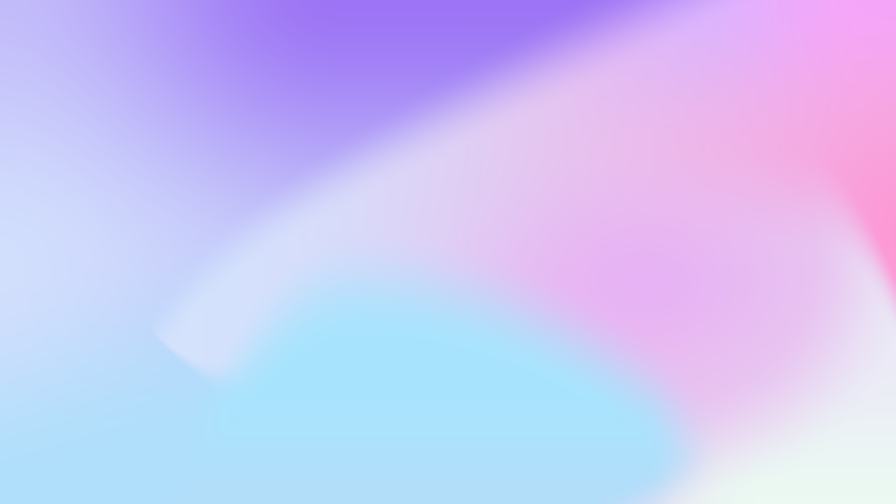
This background is drawn by a Shadertoy shader. Its source:

```glsl
// Soft pastel gradient: violet sky, a pale-to-pink ribbon, a cyan pool and a white corner.

// Soft step: 1 where d is well below zero, 0 well above, blurred over +-width.
float below(float d, float width) {
    return 1.0 - smoothstep(-width, width, d);
}

// Elliptical gaussian glow.
float glow(vec2 p, vec2 centre, vec2 radius) {
    vec2 q = (p - centre) / radius;
    return exp(-dot(q, q));
}

// Violet at the top, fading down and to the left, with blue along the floor.
vec3 skyColour(vec2 p) {
    vec3 violet = mix(vec3(0.77, 0.78, 0.98), vec3(0.61, 0.45, 0.96), smoothstep(0.45, 1.03, p.y));
    vec3 pale = mix(vec3(0.82, 0.87, 0.99), vec3(0.76, 0.73, 0.98), smoothstep(0.5, 1.05, p.y));
    vec3 sky = mix(violet, pale, smoothstep(0.38, 0.0, p.x));
    return mix(sky, vec3(0.69, 0.875, 0.985), smoothstep(0.45, 0.03, p.y - 0.5 * p.x));
}

// Pale blue to pink across, turning orchid near the top.
vec3 ribbonColour(vec2 p) {
    vec3 ribbon = mix(vec3(0.83, 0.885, 0.99), vec3(0.95, 0.69, 0.90), smoothstep(0.2, 0.97, p.x));
    vec3 orchid = mix(vec3(0.85, 0.71, 1.0), vec3(0.96, 0.65, 0.98), smoothstep(0.75, 0.97, p.x));
    return mix(ribbon, orchid, smoothstep(0.68, 1.02, p.y) * smoothstep(0.48, 0.82, p.x));
}

void mainImage(out vec4 fragColor, in vec2 fragCoord) {
    vec2 p = fragCoord / iResolution.xy;
    vec3 colour = skyColour(p);

    // Ribbon between a rising upper edge and a crisp lower crest
    float upper = 0.31 + 0.93 * p.x - 0.1 * exp((0.2 - p.x) / 0.08);
    float crest = 0.2 + 0.175 * exp((0.156 - p.x) / 0.07) - 0.5 * smoothstep(0.45, 0.8, p.x);
    float crestBlur = 0.008 + 0.1 * smoothstep(0.18, 0.36, p.x);
    float ribbon = below(p.y - upper, mix(0.065, 0.1, smoothstep(0.2, 0.7, p.x)))
                 * below(crest - p.y, crestBlur);
    colour = mix(colour, ribbonColour(p), ribbon);

    // Hot pink on the right rim
    colour = mix(colour, vec3(1.0, 0.58, 0.82), 0.9 * glow(p, vec2(1.03, 0.52), vec2(0.14, 0.27)));

    // Lilac fold that sweeps under the pink
    float shoulder = max(p.x - 0.9, 0.0);
    float fold = 0.6 - 21.0 * shoulder * shoulder;
    float foldMask = below(p.y - fold, mix(0.13, 0.07, smoothstep(0.85, 1.0, p.x)))
                   * smoothstep(0.58, 0.85, p.x);
    colour = mix(colour, vec3(0.91, 0.78, 0.94), foldMask);
    colour = mix(colour, vec3(0.905, 0.69, 0.96), 0.85 * glow(p, vec2(0.72, 0.44), vec2(0.16, 0.17)));

    // White corner outside an ellipse around the lilac
    float rim = length((p - vec2(0.74, 0.5)) / vec2(0.26, 0.46));
    vec3 white = mix(vec3(0.92, 0.975, 0.95), vec3(0.92, 0.92, 0.965), smoothstep(0.0, 0.3, p.y));
    colour = mix(colour, white, smoothstep(0.6, 1.12, rim) * foldMask);

    // Cyan pool with a domed top and a rounded right tip
    float fromPeak = p.x - 0.4;
    float dome = 0.44 - mix(10.0, 2.0, step(0.0, fromPeak)) * fromPeak * fromPeak;
    float pool = below(p.y - dome, 0.11)
               * smoothstep(-0.07, 0.05, p.y - 0.9 * (p.x - 0.71))
               * (1.0 - smoothstep(0.72, 0.82, p.x));
    vec3 cyan = mix(vec3(0.70, 0.87, 0.98), vec3(0.66, 0.892, 0.992), smoothstep(0.0, 0.22, p.y));
    colour = mix(colour, cyan, pool);

    fragColor = vec4(colour, 1.0);
}
```
